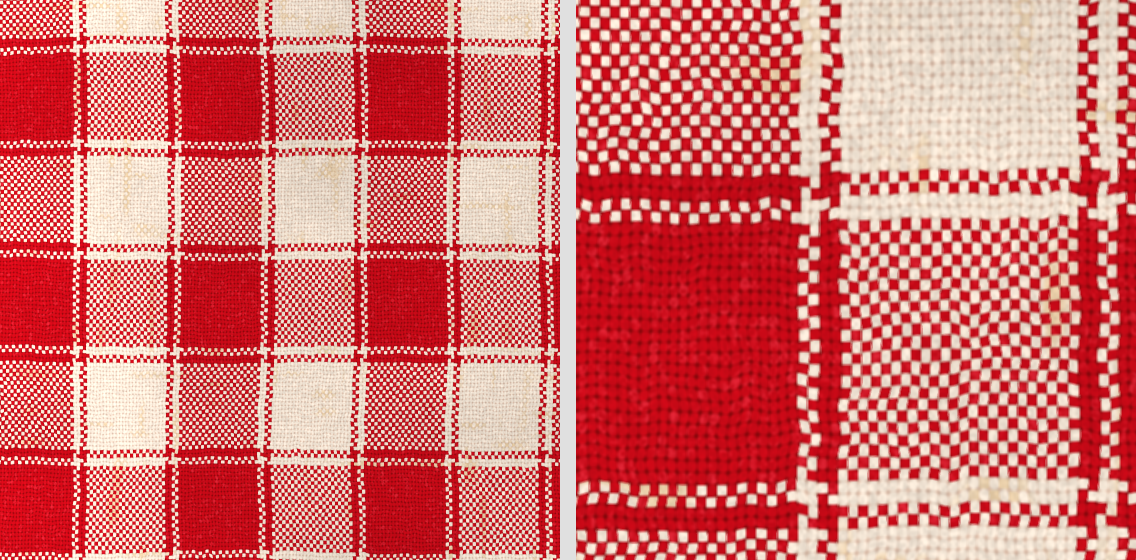
Left: the whole. Right: its middle third, enlarged.
A three.js fragment shader for this texture:

```glsl
varying vec2 vUv;

const vec2 REPEATS = vec2(3.0, 2.723);      // checks across and up
const vec2 THREADS = vec2(56.0, 52.0);      // threads in one repeat
const vec2 RED_BLOCK = vec2(24.0, 22.0);    // threads in a red block
const vec2 ORIGIN = vec2(-0.013, 0.015);    // lower left of a red block
const float LINE = 2.0;                     // threads in each thin line
const float WARP_BIAS = 0.3;                // how far the warp covers the weft
const float EDGE = 0.6;
const float WANDER = 0.75;                  // slow drift of threads
const float WOBBLE = 0.28;                  // short bends in threads
const float SAMPLE_STEP = 0.00065;

const vec3 RED_DEEP = vec3(0.50, 0.025, 0.035);
const vec3 RED = vec3(0.80, 0.035, 0.09);
const vec3 RED_LIGHT = vec3(0.92, 0.24, 0.31);
const vec3 CREAM_DEEP = vec3(0.84, 0.71, 0.63);
const vec3 CREAM = vec3(0.98, 0.925, 0.86);
const vec3 SLUB = vec3(0.90, 0.77, 0.58);

float hash(vec2 p) {
  vec3 q = fract(vec3(p.xyx) * 0.1031);
  q += dot(q, q.yzx + 33.33);
  return fract((q.x + q.y) * q.z);
}

float noise(vec2 p) {
  vec2 i = floor(p);
  vec2 f = fract(p);
  f = f * f * (3.0 - 2.0 * f);
  float low = mix(hash(i), hash(i + vec2(1.0, 0.0)), f.x);
  float high = mix(hash(i + vec2(0.0, 1.0)), hash(i + 1.0), f.x);
  return mix(low, high, f.y);
}

// 1 for a red thread, 0 for a cream one; bands mirror about the red block
float redThread(float index, float count, float block) {
  float d = mod(index + 0.5 - block * 0.5 + count * 0.5, count);
  d = abs(d - count * 0.5) - block * 0.5;
  float block1 = step(d, 0.0);
  float line = step(LINE, d) * step(d, 2.0 * LINE);
  return max(block1, line);
}

vec3 yarn(float red, float shade, float tone, float slub) {
  vec3 redYarn = mix(RED_DEEP, RED, shade);
  redYarn = mix(redYarn, RED_LIGHT, smoothstep(0.5, 1.0, tone) * shade * 0.55);
  vec3 creamYarn = mix(CREAM_DEEP, CREAM, shade) * (0.95 + 0.08 * tone);
  creamYarn = mix(creamYarn, SLUB, slub);
  return mix(creamYarn, redYarn, red);
}

vec3 cloth(vec2 uv) {
  // Thread coordinates, bent a little by the loose weave
  vec2 t = (uv - ORIGIN) * REPEATS * THREADS;
  vec2 drift = vec2(noise(uv * vec2(2.0, 5.0) + 7.0), noise(uv * vec2(5.0, 2.0) + 31.0));
  vec2 bend = vec2(noise(t * vec2(0.2, 0.45) + 90.0), noise(t * vec2(0.45, 0.2) + 150.0));
  t += (drift - 0.5) * 2.0 * WANDER + (bend - 0.5) * 2.0 * WOBBLE;

  vec2 cell = floor(t);
  vec2 arc = cos(3.14159 * (fract(t) - 0.5));
  float warpOver = 1.0 - mod(cell.x + cell.y, 2.0);

  // Plain weave: each thread arches over every other crossing
  float lift = mix(-2.0 * arc.y, 2.0 * arc.x, warpOver);
  float bias = WARP_BIAS + 0.5 * (hash(cell + 211.0) - 0.5);
  float warp = smoothstep(-EDGE, EDGE, lift + bias);
  float shade = smoothstep(0.1, 1.45, arc.x + arc.y);

  // Fibre tone and occasional thick, tan lengths of yarn
  vec2 along = vec2(noise(vec2(cell.x * 3.7, t.y * 0.8)),
                    noise(vec2(t.x * 0.8, cell.y * 3.7 + 400.0)));
  float fibre = noise(t * 3.1 + 17.0);
  vec2 tone = along * 0.65 + fibre * 0.35;
  vec2 slub = vec2(noise(t * vec2(0.4, 0.09) + 60.0), noise(t * vec2(0.09, 0.4) + 270.0));
  slub = smoothstep(0.72, 0.98, slub) * 0.7;

  vec2 red = vec2(redThread(cell.x, THREADS.x, RED_BLOCK.x),
                  redThread(cell.y, THREADS.y, RED_BLOCK.y));
  vec3 warpColor = yarn(red.x, shade, tone.x, slub.x);
  vec3 weftColor = yarn(red.y, shade, tone.y, slub.y);
  return mix(weftColor, warpColor, warp) * (0.94 + 0.1 * fibre);
}

void main() {
  vec3 color = vec3(0.0);
  for (int y = -1; y <= 1; y++) {
    for (int x = -1; x <= 1; x++) {
      color += cloth(vUv + vec2(float(x), float(y)) * SAMPLE_STEP);
    }
  }
  color /= 9.0;

  // Soft light from the left, with faint uneven wear
  float light = mix(1.09, 0.97, smoothstep(0.0, 0.6, vUv.x));
  light += 0.07 * (noise(vUv * 9.0 + 3.0) - 0.5);
  gl_FragColor = vec4(clamp(color * light, 0.0, 1.0), 1.0);
}
```
